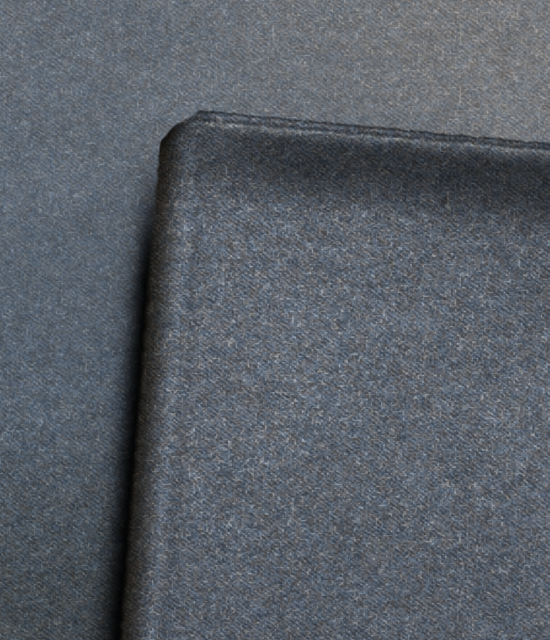
Give the GLSL for this texture, as a Shadertoy shader.

```glsl
float hash(vec2 p) {
    vec3 q = fract(vec3(p.xyx) * 0.1031);
    q += dot(q, q.yzx + 33.33);
    return fract((q.x + q.y) * q.z);
}

float noise(vec2 p) {
    vec2 i = floor(p), f = fract(p);
    f = f * f * (3.0 - 2.0 * f);
    return mix(mix(hash(i), hash(i + vec2(1, 0)), f.x),
               mix(hash(i + vec2(0, 1)), hash(i + vec2(1, 1)), f.x), f.y);
}

float fbm(vec2 p) {
    float sum = 0.0, amp = 0.5;
    for (int i = 0; i < 4; i++) {
        sum += amp * noise(p);
        p = p * 2.03 + 17.1;
        amp *= 0.5;
    }
    return sum;
}

// Signed distance to a line, positive on the right of travel from a to b
float sideOf(vec2 p, vec2 a, vec2 b) {
    vec2 t = normalize(b - a);
    return dot(p - a, vec2(t.y, -t.x));
}

float bell(float x, float center, float width) {
    float k = (x - center) / width;
    return exp(-k * k);
}

// Diagonal ribs broken up by irregular yarn
float twill(vec2 p, float period) {
    float wobble = noise(p * 60.0) * 2.5;
    float rib = sin((p.x * 0.75 + p.y) * 6.2832 / period + wobble);
    return rib * (0.25 + 0.9 * noise(p * 130.0 + 9.0));
}

vec3 weave(vec2 p, vec3 base, float contrast) {
    float yarn = noise(p * vec2(330.0, 370.0)) - 0.5;
    float slub = fbm(p * vec2(75.0, 105.0)) - 0.47;
    float cloud = fbm(p * 14.0 + 5.0) - 0.47;
    float fleck = smoothstep(0.66, 0.95, noise(p * vec2(260.0, 300.0) + 80.0));
    float tint = noise(p * 150.0 + 40.0) - 0.5;
    float grain = twill(p, 0.0075) * 0.085 + yarn * 0.34 + slub * 0.25;
    vec3 cloth = base * (1.0 + grain * contrast + cloud * 0.12);
    cloth += base * vec3(0.30, 0.27, 0.22) * (fleck - 0.13) * contrast;
    return cloth + base * vec3(0.10, 0.0, -0.09) * tint * contrast;
}

vec3 backCloth(vec2 p) {
    vec3 low = mix(vec3(0.27, 0.295, 0.315), vec3(0.35, 0.39, 0.435), smoothstep(0.0, 0.42, p.y));
    vec3 high = mix(vec3(0.40, 0.43, 0.465), vec3(0.475, 0.48, 0.49), smoothstep(0.1, 0.8, p.x));
    vec3 base = mix(low, high, smoothstep(0.45, 0.95, p.y));
    float contrast = mix(1.15, 0.75, smoothstep(0.1, 0.6, p.y));
    return weave(p, base, contrast);
}

vec3 foldedCloth(vec2 p, float left, float top) {
    vec3 base = mix(vec3(0.345, 0.37, 0.405), vec3(0.39, 0.415, 0.45), smoothstep(0.0, 0.4, p.y));
    base *= 1.0 - 0.09 * smoothstep(0.5, 0.85, p.x) * smoothstep(0.3, 0.7, p.y);

    // Hollow shaded below the upper hem
    float along = smoothstep(0.27, 0.46, p.x);
    float hollow = smoothstep(0.008, 0.04, top) * (1.0 - smoothstep(0.065, 0.17, top));
    base *= 1.0 - hollow * mix(0.24, 0.48, along);

    // Rounded left roll, its ridge and the pressed seam
    float roll = 1.0 - smoothstep(0.0, 0.052, left);
    base *= 1.0 - 0.68 * roll;
    base += vec3(0.022, 0.006, -0.018) * roll;
    base *= 1.0 + 0.05 * bell(left, 0.050, 0.012);
    base *= 1.0 - 0.10 * bell(left, 0.068, 0.012);
    return weave(p, base, 1.25);
}

void mainImage(out vec4 fragColor, in vec2 fragCoord) {
    vec2 p = fragCoord / iResolution.y;
    float soft = 1.5 / iResolution.y;

    // Three edges bound the folded panel
    vec2 foot = vec2(0.189, 0.0), shoulder = vec2(0.250, 0.775);
    vec2 peak = vec2(0.311, 0.828), hemEnd = vec2(0.859, 0.776);
    float fray = (noise(p * 90.0) - 0.5) * 0.003;
    float left = sideOf(p, foot, shoulder) + fray;
    float top = sideOf(p, peak, hemEnd) + fray;
    float corner = sideOf(p, shoulder, peak) + 0.006 * bell(p.x, 0.270, 0.022) + fray;
    float panel = min(min(left, top), corner);

    // Cast shadow along the left side
    vec3 color = backCloth(p);
    float gap = max(-left, 0.0);
    float fade = 1.0 - smoothstep(0.56, 0.80, p.y);
    float core = bell(gap, 0.0, mix(0.033, 0.025, p.y / 0.75));
    color *= 1.0 - fade * (0.88 * core + 0.10 * exp(-gap / 0.05));

    // Panel and its dark rim
    vec3 cloth = foldedCloth(p, left, top);
    cloth *= 1.0 - 0.40 * (1.0 - smoothstep(0.0, 0.026, corner));

    // Double hem: a thin upper layer, a groove and a pale lower lip
    float hem = smoothstep(0.29, 0.33, p.x);
    float spacing = mix(0.018, 0.013, smoothstep(0.3, 0.86, p.x));
    float thread = 0.5 + noise(p * vec2(150.0, 60.0));
    cloth *= 1.0 - 0.42 * hem * bell(top, 0.001, 0.004);
    cloth *= 1.0 - 0.34 * hem * bell(top, spacing - 0.004, 0.0035);
    cloth += vec3(0.08, 0.08, 0.07) * hem * thread * bell(top, spacing + 0.002, 0.003);

    // The roll melts into its shadow, the hem stays crisp
    float blur = mix(0.006, soft, smoothstep(0.60, 0.78, p.y));
    float cover = smoothstep(-blur, blur, left) * smoothstep(-soft, soft, min(top, corner));
    color = mix(color, cloth, panel < -blur ? 0.0 : cover);
    fragColor = vec4(clamp(color, 0.0, 1.0), 1.0);
}
```
